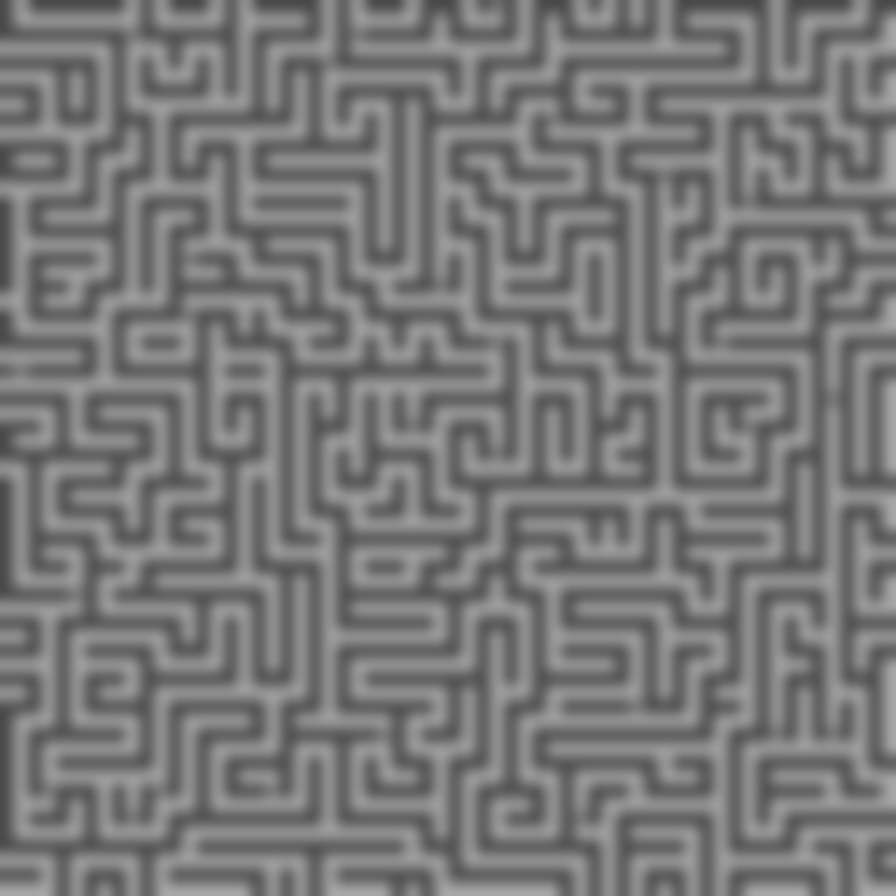
This pattern is drawn by a WebGL 2 fragment shader. Its source:

```glsl
#version 300 es
precision highp float;
precision highp int;

uniform vec2 u_resolution;
out vec4 fragColor;

const float SQUARES = 64.0;          // maze squares across the canvas
const vec3 DARK = vec3(0.286);
const vec3 LIGHT = vec3(0.656);
const float SHARPNESS = 0.07;        // second harmonic of the blur window
const float THIRD_TURN = 2.0943951;
const int SEED = 4211;
const float FAINT = 0.5;             // strength of links not yet decided
const float INERTIA = 0.5;           // keeps a link as it is on a tied vote
const int REACH = 5;                 // half width of the settled patch
const int SIDE = 2 * REACH + 1;
const int SWEEPS = 4;

// Order in which the four interleaved sets of links settle
const ivec2 TURNS[SWEEPS] = ivec2[](ivec2(1, 0), ivec2(0, 1), ivec2(0, 0), ivec2(1, 1));

// Link states around the fragment: +1 light, -1 dark
float links[SIDE * SIDE];

float randomSign(ivec2 site) {
    uint h = uint((site.x + 256) * 1031 + site.y + 256 + SEED * 77);
    h = (h ^ (h >> 16)) * 0x7feb352du;
    h = (h ^ (h >> 15)) * 0x846ca68bu;
    h ^= h >> 16;
    return (h & 1u) == 0u ? -1.0 : 1.0;
}

// Links lie on a lattice turned by 45 degrees
ivec2 toLattice(ivec2 square) {
    return ivec2(square.x + square.y, square.x - square.y) >> 1;
}

// Sum over the four nodes touching a link; cubing punishes dots and crossings
float crowding(int k) {
    float total = 0.0;
    for (int sy = -SIDE; sy <= SIDE; sy += 2 * SIDE) {
        for (int sx = -1; sx <= 1; sx += 2) {
            float node = links[k + sx] + links[k + sy] + links[k + sx + sy];
            total += node * node * node;
        }
    }
    return total;
}

// Start from random links, then steer each node toward two dark, two light
void settleLinks(ivec2 origin) {
    for (int y = 0; y < SIDE; y++) {
        for (int x = 0; x < SIDE; x++) {
            ivec2 site = origin + ivec2(x, y);
            float strength = ((site.x + site.y) & 1) == 1 ? FAINT : 1.0;
            links[y * SIDE + x] = strength * randomSign(site);
        }
    }
    for (int turn = 0; turn < SWEEPS; turn++) {
        int margin = turn + 1;
        ivec2 start = margin + ((TURNS[turn] - origin - margin) & 1);
        for (int y = start.y; y < SIDE - margin; y += 2) {
            for (int x = start.x; x < SIDE - margin; x += 2) {
                int k = y * SIDE + x;
                links[k] = -sign(crowding(k) - INERTIA * links[k]);
            }
        }
    }
}

// Fixed nodes alternate; the squares between them are links
float squareTone(ivec2 square, ivec2 origin) {
    if (((square.x + square.y) & 1) == 1) {
        return (square.x & 1) == 0 ? -1.0 : 1.0;
    }
    ivec2 local = toLattice(square) - origin;
    return links[local.y * SIDE + local.x];
}

// Raised cosine window, three squares wide; the weights always sum to one
vec3 blurWeights(float f) {
    vec3 angle = THIRD_TURN * (f - vec3(-0.5, 0.5, 1.5));
    return (1.0 + (1.0 + SHARPNESS) * cos(angle) + SHARPNESS * cos(2.0 * angle)) / 3.0;
}

void main() {
    vec2 position = gl_FragCoord.xy / u_resolution * SQUARES;
    ivec2 center = ivec2(floor(position));
    ivec2 origin = toLattice(center) - REACH;
    settleLinks(origin);

    // Blend the nearest nine squares, repeating the border squares outward
    vec3 weightX = blurWeights(fract(position.x));
    vec3 weightY = blurWeights(fract(position.y));
    float tone = 0.0;
    for (int y = 0; y < 3; y++) {
        for (int x = 0; x < 3; x++) {
            ivec2 square = clamp(center + ivec2(x, y) - 1, ivec2(0), ivec2(int(SQUARES) - 1));
            tone += weightX[x] * weightY[y] * squareTone(square, origin);
        }
    }
    fragColor = vec4(mix(DARK, LIGHT, 0.5 + 0.5 * tone), 1.0);
}
```
